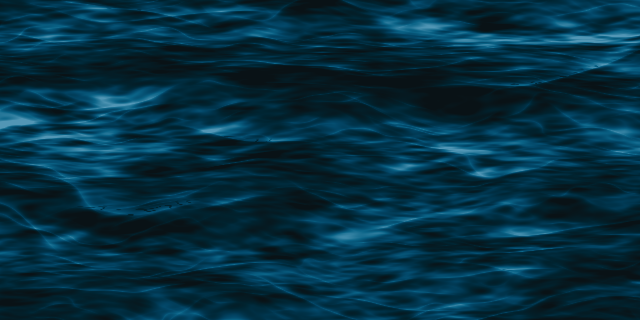
Reproduce this texture procedurally as a WebGL 1 fragment shader.

```glsl
precision highp float;

uniform vec2 u_resolution;

const float NOISE_DEVIATION = 0.242;

// Unit gradient at a lattice point
vec2 latticeGradient(vec2 cell) {
  vec3 h = fract(vec3(cell.xyx) * vec3(0.1031, 0.1030, 0.0973));
  h += dot(h, h.yzx + 33.33);
  float angle = 6.28318 * fract((h.x + h.y) * h.z);
  return vec2(cos(angle), sin(angle));
}

// Gradient noise, scaled to unit deviation
float gradientNoise(vec2 p) {
  vec2 cell = floor(p);
  vec2 f = p - cell;
  vec2 w = f * f * f * (f * (f * 6.0 - 15.0) + 10.0);
  vec2 e = vec2(1.0, 0.0);
  float a = dot(latticeGradient(cell), f);
  float b = dot(latticeGradient(cell + e.xy), f - e.xy);
  float c = dot(latticeGradient(cell + e.yx), f - e.yx);
  float d = dot(latticeGradient(cell + e.xx), f - e.xx);
  return mix(mix(a, b, w.x), mix(c, d, w.x), w.y) / NOISE_DEVIATION;
}

// Horizontally stretched noise with a tilt and an offset
float waveNoise(vec2 p, vec2 frequency, float tilt, float seed) {
  p.y += tilt * p.x;
  return gradientNoise(p * frequency + seed * vec2(17.3, 9.7));
}

// Thin bright filaments between rounded dark hollows
float filament(float n) {
  return (0.83 - sqrt(n * n + 0.006)) / 0.6;
}

// Brightness along one crest of a row
float crestMask(float x, float row, float seed) {
  return smoothstep(-0.5, 1.2, gradientNoise(vec2(x, row * 3.37 + 0.4) + seed * 7.1));
}

// Wandering crests: crisp and shaded below, fading above
float crestRows(vec2 p, float rows, float stretch, float seed) {
  float wander = 0.45 * waveNoise(p, vec2(stretch, rows * 0.35), 0.0, seed);
  wander += 0.06 * waveNoise(p, vec2(stretch * 3.5, rows), 0.1, seed + 1.0);
  float phase = p.y * rows + wander;
  float row = floor(phase);
  float above = phase - row;
  float maskX = p.x * stretch * 1.7;
  float fade = 0.55 * exp(-above / 0.2) + 0.45 * exp(-above / 0.06);
  float crisp = exp((above - 1.0) / (rows * 0.005));
  float shade = 0.4 * (1.0 - crisp) * exp((above - 1.0) / 0.2);
  return fade * crestMask(maskX, row, seed) + (crisp - shade) * crestMask(maskX, row + 1.0, seed);
}

// Crests from long to short
float crests(vec2 p) {
  float sum = 0.0;
  float strength = 1.35;
  float rows = 7.7;
  float stretch = 1.3;
  for (int i = 0; i < 3; i++) {
    sum += strength * crestRows(p, rows, stretch, 41.0 + 5.0 * float(i));
    rows *= 1.75;
    stretch *= 1.7;
    strength *= 0.82;
  }
  return sum;
}

// Ripples in several sizes with alternating tilt
float ripples(vec2 p) {
  float sum = 0.0;
  float strength = 0.34;
  float tilt = 0.1;
  vec2 frequency = vec2(2.2, 13.0);
  for (int i = 0; i < 4; i++) {
    float seed = float(i) + 2.0;
    sum += strength * waveNoise(p, frequency, tilt, seed);
    sum += 0.85 * strength * filament(waveNoise(p, frequency * 0.8, -tilt, seed + 7.0));
    frequency *= 1.75;
    strength *= 0.9;
    tilt *= -0.95;
  }
  return sum;
}

vec3 blend(vec3 below, vec3 above, float low, float high, float tone) {
  return mix(below, above, clamp((tone - low) / (high - low), 0.0, 1.0));
}

// Water colours from hollow to glint
vec3 waterColor(float tone) {
  vec3 color = blend(vec3(0.037, 0.072, 0.087), vec3(0.0, 0.14, 0.19), -1.2, -0.2, tone);
  color = blend(color, vec3(0.0, 0.20, 0.29), -0.2, 0.4, tone);
  color = blend(color, vec3(0.01, 0.28, 0.41), 0.4, 0.98, tone);
  color = blend(color, vec3(0.04, 0.39, 0.53), 0.98, 1.6, tone);
  return blend(color, vec3(0.32, 0.59, 0.71), 1.6, 2.7, tone);
}

void main() {
  vec2 p = gl_FragCoord.xy / u_resolution.y;
  p.y *= 0.9 + 0.15 * p.y;

  // Swell bends the smaller waves
  float swell = waveNoise(p, vec2(1.1, 4.8), 0.04, 1.0);
  vec2 q = p + vec2(0.0, 0.018 * swell);
  q.y += 0.005 * waveNoise(q, vec2(3.2, 10.0), -0.1, 21.0);

  float longCrest = crestRows(q, 4.4, 0.8, 31.0);
  float rippleGain = clamp(0.8 + 0.22 * swell, 0.4, 1.2);
  float tone = 0.5 * swell + rippleGain * ripples(q) - 0.33;
  tone += 1.7 * longCrest + crests(q);

  // Small dark flecks along the bright crests
  float fleckEdge = abs(waveNoise(q, vec2(16.0, 75.0), 0.0, 71.0) - 0.8);
  float fleck = 1.0 - smoothstep(0.1, 0.4, fleckEdge);
  tone -= 1.1 * fleck * smoothstep(0.5, 0.85, longCrest);

  gl_FragColor = vec4(waterColor(tone), 1.0);
}
```
